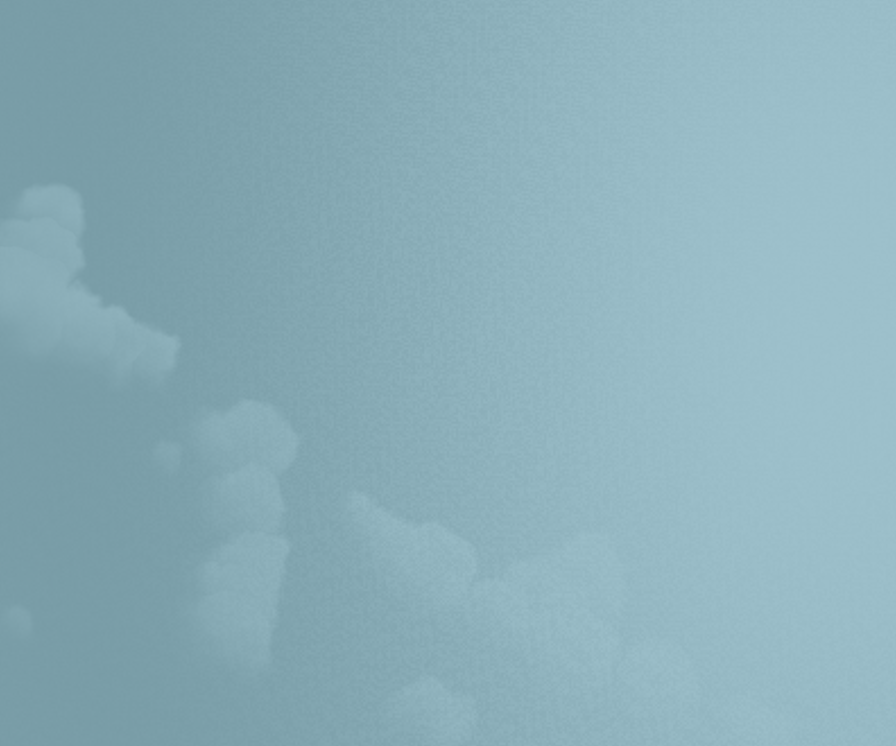
Give the GLSL for this background, as a Shadertoy shader.

```glsl
// Hazy teal sky with a soft glow at the right, billowing clouds below left and fine grain.

const vec3 SKY_DARK = vec3(0.475, 0.615, 0.655);
const vec3 SKY_LIGHT = vec3(0.615, 0.752, 0.795);
const vec3 CLOUD_LIGHT = vec3(0.615, 0.750, 0.790);

float hash(vec2 p) {
    return fract(sin(dot(p, vec2(127.1, 311.7))) * 43758.5453);
}

float valueNoise(vec2 p) {
    vec2 cell = floor(p);
    vec2 f = fract(p);
    f = f * f * (3.0 - 2.0 * f);
    float low = mix(hash(cell), hash(cell + vec2(1.0, 0.0)), f.x);
    float high = mix(hash(cell + vec2(0.0, 1.0)), hash(cell + vec2(1.0, 1.0)), f.x);
    return mix(low, high, f.y);
}

float fbm(vec2 p) {
    float sum = 0.0;
    float amplitude = 0.5;
    for (int i = 0; i < 4; i++) {
        sum += amplitude * valueNoise(p);
        p = p * 2.03 + vec2(17.3, 9.1);
        amplitude *= 0.5;
    }
    return sum;
}

// Round billow: crisp on its upper right side, fading out to the lower left
float puff(vec2 p, vec2 centre, float radius) {
    vec2 d = p - centre;
    float facing = dot(d, vec2(0.6, 0.8)) / radius;
    float softness = mix(0.035, 0.007, smoothstep(-0.8, 0.5, facing));
    float body = 1.0 - smoothstep(-softness, softness, length(d) - radius);
    return body * smoothstep(-1.1, 0.8, facing);
}

// Row of billows from a to b, with the radius changing along the way
float ridge(vec2 p, vec2 a, vec2 b, float radiusA, float radiusB) {
    float light = 0.0;
    for (int i = 0; i < 3; i++) {
        float t = float(i) / 2.0;
        light = max(light, puff(p, mix(a, b, t), mix(radiusA, radiusB, t)));
    }
    return light;
}

float leftClouds(vec2 p) {
    float upper = ridge(p, vec2(0.056, 0.705), vec2(0.020, 0.590), 0.052, 0.085);
    upper = max(upper, ridge(p, vec2(0.090, 0.555), vec2(0.195, 0.525), 0.062, 0.048));
    float lower = ridge(p, vec2(0.318, 0.392), vec2(0.343, 0.250), 0.068, 0.050);
    lower = max(lower, ridge(p, vec2(0.325, 0.230), vec2(0.300, 0.160), 0.055, 0.065));
    float wisps = max(puff(p, vec2(0.214, 0.386), 0.026), puff(p, vec2(0.018, 0.165), 0.034));
    return max(max(upper, 0.85 * lower), 0.40 * wisps);
}

float rightClouds(vec2 p) {
    float light = ridge(p, vec2(0.487, 0.318), vec2(0.560, 0.235), 0.022, 0.070);
    light = max(light, ridge(p, vec2(0.665, 0.170), vec2(0.785, 0.215), 0.055, 0.062));
    light = max(light, ridge(p, vec2(0.760, 0.120), vec2(1.010, 0.025), 0.075, 0.045));
    return max(light, 0.8 * puff(p, vec2(0.575, 0.030), 0.050));
}

// Broad glow, wider than it is tall in its falloff
float skyGlow(vec2 p) {
    vec2 d = (p - vec2(1.15, 0.58)) * vec2(1.0, 0.6);
    return 1.0 - smoothstep(0.05, 1.10, length(d));
}

void mainImage(out vec4 fragColor, in vec2 fragCoord) {
    vec2 p = fragCoord / iResolution.xy * vec2(1.2, 1.0);

    // Sky
    float glow = skyGlow(p);
    vec3 color = mix(SKY_DARK, SKY_LIGHT, glow);

    // Clouds, with ragged outlines and mottled light
    vec2 warp = vec2(fbm(p * 20.0), fbm(p * 20.0 + 41.0)) - 0.47;
    vec2 q = p + 0.055 * warp;
    float mottle = 0.70 + 0.55 * fbm(p * 15.0 + 7.0);
    float clouds = max(0.52 * leftClouds(q), 0.46 * rightClouds(q));
    color = mix(color, CLOUD_LIGHT, clamp(clouds * mottle, 0.0, 1.0));

    // Grain, strongest where the sky turns from dark to light
    float grain = valueNoise(p * 330.0) - 0.5;
    color += grain * (0.008 + 0.10 * glow * (1.0 - glow));

    fragColor = vec4(color, 1.0);
}
```
